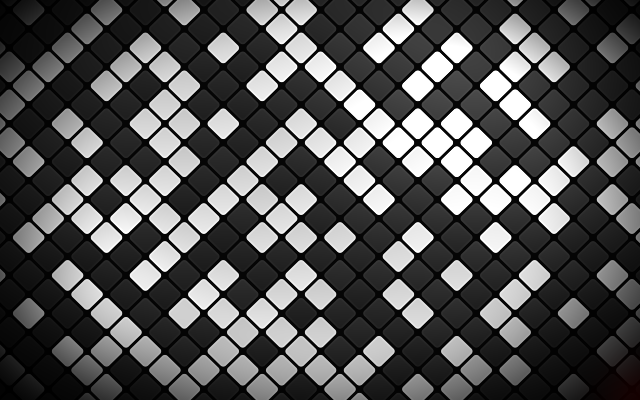
This pattern is drawn by a Shadertoy shader. Its source:

```glsl
// A diagonal mosaic of rounded black and white tiles on a near-black ground.
// A sheared lattice gives each tile its cell; a hashed maze rule picks its tone,
// and soft spotlights with an oval vignette light the whole sheet.

const vec2 PITCH = vec2(0.0973, 0.0948);   // diamond spacing, canvas heights
const vec2 ANCHOR = vec2(0.169, 0.975);    // centre of one tile
const float TILE_HALF = 0.445;
const float CORNER = 0.14;

float hash(vec2 p) {
    vec3 q = fract(vec3(p.xyx) * 0.1031);
    q += dot(q, q.yzx + 33.33);
    return fract((q.x + q.y) * q.z);
}

float roundedBox(vec2 p, float halfSize, float radius) {
    vec2 d = abs(p) - halfSize + radius;
    return length(max(d, 0.0)) + min(max(d.x, d.y), 0.0) - radius;
}

float glow(vec2 p, vec2 centre, float radius) {
    vec2 d = (p - centre) / radius;
    return exp(-dot(d, d));
}

// Odd-odd cells are maze nodes, mixed cells are links, even-even are walls.
float isWhite(vec2 cell) {
    vec2 odd = mod(cell, 2.0);
    float chance = mix(0.08, 0.43, max(odd.x, odd.y));
    chance = mix(chance, 0.82, odd.x * odd.y);
    return step(hash(cell + 57.0), chance);
}

float vignette(vec2 p) {
    vec2 d = (p - vec2(0.82, 0.54)) / vec2(0.85, 0.60);
    return 1.0 - smoothstep(0.6, 1.3, length(d));
}

float tileTone(vec2 p, vec2 cell, vec2 local, float dist) {
    float spot = glow(p, vec2(1.18, 0.78), 0.36);
    float sideSpot = glow(p, vec2(0.22, 0.25), 0.20);
    float shade = vignette(p);
    float vary = hash(cell + 191.0) - 0.5;
    float rise = -(local.x + local.y);

    float white = (0.83 + 0.26 * spot + 0.07 * vary - 0.05 * rise) * shade;
    white += 0.22 * sideSpot;
    float dark = (0.125 + 0.13 * spot + 0.03 * vary + 0.03 * rise) * shade + 0.012;

    // Thin lit bevel just inside the tile edge.
    float rim = smoothstep(-0.09, -0.03, dist);
    float bright = isWhite(cell);
    return mix(dark, white, bright) + rim * shade * mix(0.025, 0.06, bright);
}

void mainImage(out vec4 fragColor, in vec2 fragCoord) {
    vec2 p = fragCoord / iResolution.y;

    // Diagonal lattice: every integer pair is one tile.
    vec2 q = (p - ANCHOR) / PITCH * vec2(1.0, -1.0);
    vec2 grid = vec2(q.x + q.y, q.y - q.x);
    vec2 cell = floor(grid + 0.5);
    vec2 local = grid - cell;

    float dist = roundedBox(local, TILE_HALF, CORNER);
    float pixel = 1.414 / (PITCH.x * iResolution.y);
    float cover = 1.0 - smoothstep(-0.6 * pixel, 0.6 * pixel, dist);

    float ground = 0.018 * vignette(p);
    float tone = mix(ground, tileTone(p, cell, local, dist), cover);

    // Faint red warmth in the lower right corner.
    vec3 color = vec3(tone);
    color.r += 0.08 * glow(p, vec2(1.6, 0.0), 0.09);
    fragColor = vec4(clamp(color, 0.0, 1.0), 1.0);
}
```
